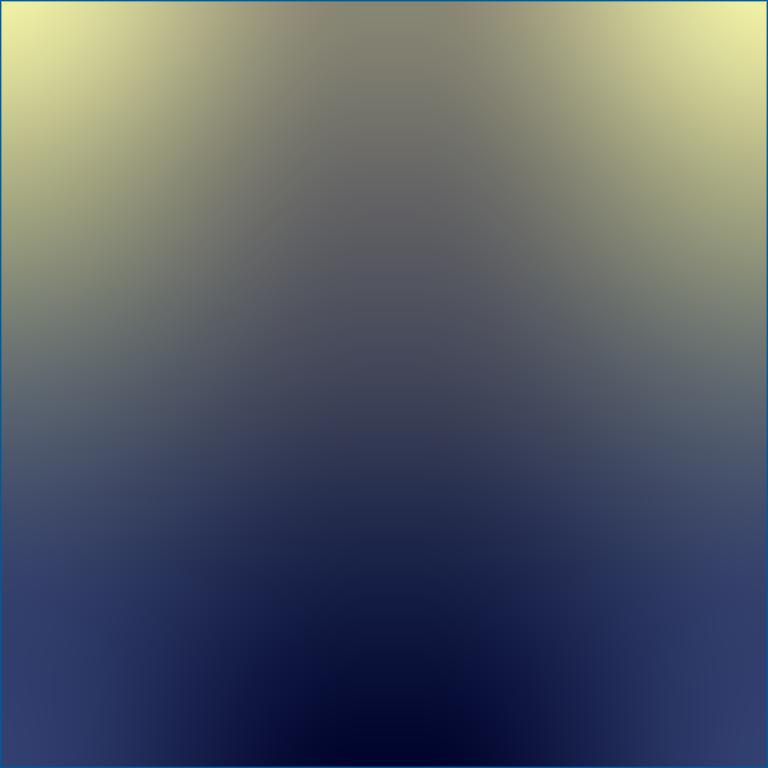
Give the GLSL for this background, as a WebGL 2 fragment shader.

```glsl
#version 300 es
precision highp float;
// Dusk backdrop: two pale yellow upper corners fading into a deep navy pool, in a thin blue frame.

uniform vec2 u_resolution;
out vec4 outColor;

const int LAST_STOP = 4;

// Colour stops from bottom to top, evenly spaced
const vec3 CENTER_STOPS[5] = vec3[5](
    vec3(0.000, 0.016, 0.176),
    vec3(0.090, 0.125, 0.275),
    vec3(0.250, 0.267, 0.345),
    vec3(0.392, 0.392, 0.396),
    vec3(0.533, 0.525, 0.451));
const vec3 SIDE_STOPS[5] = vec3[5](
    vec3(0.196, 0.251, 0.439),
    vec3(0.212, 0.259, 0.420),
    vec3(0.380, 0.416, 0.439),
    vec3(0.663, 0.671, 0.510),
    vec3(0.941, 0.941, 0.647));
const vec3 FRAME_COLOR = vec3(0.0, 0.35, 0.60);

// Catmull-Rom curve through four neighbouring colours
vec3 smoothCurve(vec3 a, vec3 b, vec3 c, vec3 d, float t) {
    vec3 slope = c - a;
    vec3 bend = 2.0 * a - 5.0 * b + 4.0 * c - d;
    vec3 twist = 3.0 * (b - c) + d - a;
    return b + 0.5 * t * (slope + t * (bend + t * twist));
}

// Smooth vertical gradient through evenly spaced stops
vec3 verticalGradient(vec3 stops[5], float height) {
    float position = clamp(height, 0.0, 1.0) * float(LAST_STOP);
    int i = min(int(position), LAST_STOP - 1);
    vec3 below = stops[max(i - 1, 0)];
    vec3 above = stops[min(i + 2, LAST_STOP)];
    return smoothCurve(below, stops[i], stops[i + 1], above, position - float(i));
}

// Zero on the central axis, one at the left and right edges
float sideWeight(float x, float axis) {
    float reach = x < axis ? axis : 1.0 - axis;
    return smoothstep(0.07, 1.02, abs(x - axis) / reach);
}

// Coverage of a thin line along all four edges
float frameMask(vec2 uv, float inner, float outer) {
    vec2 edge = min(uv, 1.0 - uv);
    return 1.0 - smoothstep(inner, outer, min(edge.x, edge.y));
}

void main() {
    vec2 uv = gl_FragCoord.xy / u_resolution;

    // Blend the central column into the brighter sides
    vec3 center = verticalGradient(CENTER_STOPS, uv.y);
    vec3 side = verticalGradient(SIDE_STOPS, uv.y);
    vec3 color = mix(center, side, sideWeight(uv.x, 0.51));

    // Thin frame
    color = mix(color, FRAME_COLOR, frameMask(uv, 0.0012, 0.0025));

    outColor = vec4(clamp(color, 0.0, 1.0), 1.0);
}
```
